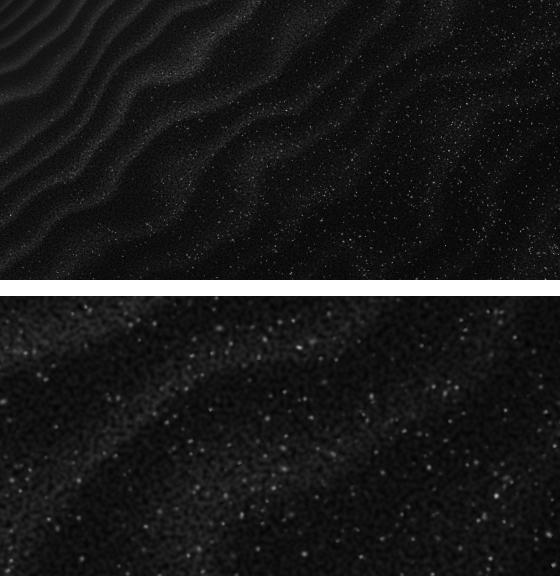
Top: the whole. Bottom: its middle third, enlarged.
Give the GLSL for this texture, as a WebGL 1 fragment shader.

```glsl
precision highp float;

uniform vec2 u_resolution;

const vec3 SAND_TINT = vec3(1.0, 1.0, 1.005);
const float SHADE_NEAR = 0.046;      // base grey at the lower right
const float SHADE_FAR = 0.076;       // base grey at the upper left
const float CREST_LIGHT = 0.088;
const float RIPPLE_ANGLE = 0.72;
const float SPACING_START = 0.05;    // ripple spacing at the upper left corner
const float SPACING_GROWTH = 0.125;  // widening of the spacing towards the viewer
const float MEANDER = 1.35;
const float WOBBLE = 0.55;
const float GRAIN_SCALE = 150.0;
const float GRAIN_CONTRAST = 0.95;
const float SPARK_ANGLE = 0.47;      // turns the glint cells off the pixel rows
const float SPARK_SCALE = 125.0;
const float SPARK_RADIUS = 0.0023;
const float SPARK_LIGHT = 0.50;
const int SPARK_LAYERS = 4;

vec3 hash3(vec2 p) {
  vec3 q = fract(p.xyx * vec3(0.1031, 0.1030, 0.0973));
  q += dot(q, q.yxz + 33.33);
  return fract((q.xxy + q.yzz) * q.zyx);
}

float cornerSlope(vec2 cell, vec2 offset) {
  float a = 6.2832 * hash3(cell).x;
  return dot(vec2(cos(a), sin(a)), offset);
}

float gradientNoise(vec2 p) {
  vec2 i = floor(p);
  vec2 f = p - i;
  vec2 u = f * f * f * (f * (f * 6.0 - 15.0) + 10.0);
  vec2 e = vec2(1.0, 0.0);
  float low = mix(cornerSlope(i, f), cornerSlope(i + e, f - e), u.x);
  float high = mix(cornerSlope(i + e.yx, f - e.yx), cornerSlope(i + 1.0, f - 1.0), u.x);
  return mix(low, high, u.y);
}

vec2 turn(vec2 p, float angle) {
  float c = cos(angle);
  float s = sin(angle);
  return vec2(dot(p, vec2(c, s)), dot(p, vec2(s, -c)));
}

// Slow rise to each narrow crest, then a quicker fall into shadow
float crestProfile(vec2 r) {
  float phase = log(1.0 + SPACING_GROWTH * max(r.y, 0.0) / SPACING_START) / SPACING_GROWTH;
  phase += MEANDER * gradientNoise(r * vec2(1.9, 2.3) + 7.3);
  phase += WOBBLE * gradientNoise(r * vec2(4.6, 4.4) + 31.7);
  float f = fract(phase);
  float rise = smoothstep(0.08, 0.86, f);
  return rise * rise * (1.0 - smoothstep(0.76, 0.98, f));
}

// Glints in jittered cells, rarer and larger with each layer
float sparkles(vec2 p, float density) {
  float light = 0.0;
  float scale = SPARK_SCALE;
  float radius = SPARK_RADIUS;
  for (int i = 0; i < SPARK_LAYERS; i++) {
    vec2 q = turn(p, SPARK_ANGLE + float(i)) * scale + 17.0 * float(i);
    vec2 cell = floor(q);
    vec3 place = hash3(cell + 5.0);
    vec3 look = hash3(cell + 91.0);
    vec2 d = (q - cell - mix(vec2(0.25), vec2(0.75), place.xy)) / scale;
    d.x *= mix(0.7, 1.2, look.z);
    float glint = exp(-dot(d, d) / (radius * radius));
    float shown = smoothstep(0.0, 0.02, density - place.z);
    light += glint * shown * mix(0.15, 1.0, look.x * look.x);
    scale *= 0.70;
    radius *= 1.12;
  }
  return light;
}

void main() {
  vec2 p = gl_FragCoord.xy / u_resolution.y;
  vec2 r = turn(p, RIPPLE_ANGLE) + vec2(0.0, 0.8);

  float nearness = smoothstep(0.15, 1.75, r.y);
  float focus = smoothstep(0.08, 0.75, r.y);
  float patches = gradientNoise(r * vec2(1.5, 2.6) + 53.0);
  float crest = crestProfile(r);

  // Dune shading, with ripples fading towards the viewer
  float crestFade = mix(1.0, 0.28, smoothstep(0.65, 1.35, r.y));
  float shade = mix(SHADE_FAR, SHADE_NEAR, nearness);
  shade *= 1.0 + 0.25 * patches;
  shade += CREST_LIGHT * crest * crestFade * (0.9 + 0.7 * patches);

  // Fine grain, softened in the distance
  float grain = gradientNoise(r * GRAIN_SCALE);
  grain += 0.5 * gradientNoise(r.yx * GRAIN_SCALE * 0.7 + 11.0);
  shade *= max(0.2, 1.0 + GRAIN_CONTRAST * grain * mix(0.25, 1.0, focus));

  // Glints gather on the crests and in the foreground
  float density = focus * (0.030 + 0.035 * nearness + 0.055 * crest + 0.05 * patches);
  shade += SPARK_LIGHT * sparkles(p, density) * mix(0.5, 1.0, nearness);

  gl_FragColor = vec4(clamp(shade * SAND_TINT, 0.0, 1.0), 1.0);
}
```
